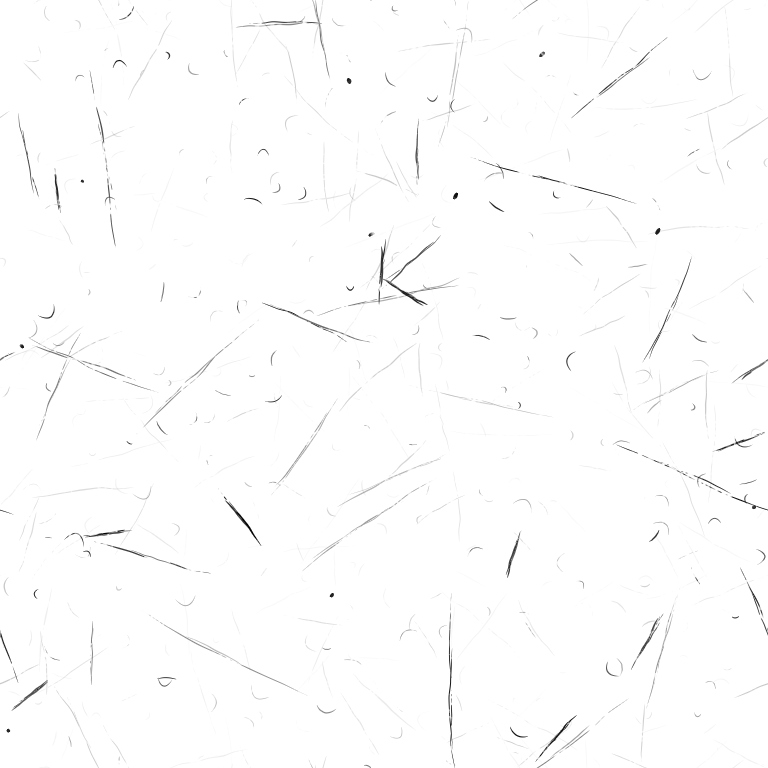
Write a Shadertoy shader that draws this texture.

```glsl
// Sparse dark scratches, faint lines, curled hairs and specks on white paper.
// Each layer scatters strokes on a wrapping grid; a stroke is a bent, tapered
// line whose ink is broken by noise along its length.

#define LONG_CELLS 4.0
#define LONG_WIDTH 0.0014
#define BUNDLE_WIDTH 0.0020
#define FAINT_CELLS 6.0
#define FAINT_INK 0.22
#define HAIR_CELLS 14.0
#define HAIR_WIDTH 0.0013
#define SPECK_WIDTH 0.0048
#define STRAND_SPREAD 0.045
#define WOBBLE 0.045
#define TAU 6.28319

// Four random values from four inputs, without sine
vec4 hash4(vec4 p) {
    p = fract(p * vec4(0.1031, 0.1030, 0.0973, 0.1099));
    p += dot(p, p.wzxy + 33.33);
    return fract((p.xxyz + p.yzzw) * p.zywx);
}

float hash1(float x, float seed) {
    vec3 p = fract(vec3(x, seed, x) * vec3(0.1031, 0.1030, 0.0973));
    p += dot(p, p.yzx + 33.33);
    return fract((p.x + p.y) * p.z);
}

// Smooth value noise along a line
float noise1(float x, float seed) {
    float cell = floor(x), f = fract(x);
    return mix(hash1(cell, seed), hash1(cell + 1.0, seed), f * f * (3.0 - 2.0 * f));
}

// Coverage of a pixel by a band of the given half width
float bandCoverage(float d, float halfWidth, float pixel) {
    float lower = clamp(0.5 + (-halfWidth - d) / pixel, 0.0, 1.0);
    return clamp(0.5 + (halfWidth - d) / pixel, 0.0, 1.0) - lower;
}

// One stroke along x, centred on the origin
float stroke(vec2 q, float halfLen, float width, float bend, float seed, float pixel) {
    float t = q.x / halfLen;
    if (abs(t) > 1.0) return 0.0;

    float drift = (noise1(t * 3.0 + 9.0, seed) - 0.5) * WOBBLE * halfLen;
    float slope = 2.0 * bend * t;
    float d = (q.y - bend * halfLen * (t * t - 0.4) - drift) / sqrt(1.0 + slope * slope);
    if (abs(d) > width + pixel) return 0.0;

    float coarse = noise1((q.x + 1.0) * 50.0, seed + 11.0);
    float fine = noise1((q.x + 1.0) * 340.0, seed + 23.0);
    float broken = smoothstep(0.18, 0.52, 0.6 * coarse + 0.4 * fine);
    float taper = sqrt(1.0 - t * t) * (0.55 + 0.65 * coarse);
    return bandCoverage(abs(d), 0.5 * width * taper, pixel) * broken;
}

// Groups of nearly parallel strands, scattered over a wrapping grid.
// lengths: range of half lengths; ink: lowest, highest, contrast exponent.
float strokeLayer(vec2 p, float cells, int groups, int strands, float presence,
                  vec2 lengths, float width, float bend, vec3 ink, float seed) {
    float pixel = 1.0 / iResolution.y;
    float reach = lengths.y * 1.4 + 0.01;
    float darkest = 0.0;
    vec2 home = floor(p * cells);
    for (int n = 0; n < 9; n++) {
        vec2 cell = home + vec2(n % 3, n / 3) - 1.0;
        for (int g = 0; g < groups; g++) {
            vec4 key = vec4(mod(cell, cells) + 1.0, float(g) + 1.0, seed);
            vec4 place = hash4(key);
            vec2 offset = p - (cell + place.xy) / cells;
            if (place.w > presence || dot(offset, offset) > reach * reach) continue;
            float tone = mix(ink.x, ink.y, pow(hash4(key + 40.0).x, ink.z));

            for (int s = 0; s < strands; s++) {
                vec4 vary = hash4(key + 71.0 + 13.0 * float(s));
                float side = float(min(s, 1));
                float angle = place.z * TAU + side * (vary.x - 0.5) * 0.16;
                vec2 along = vec2(cos(angle), sin(angle));
                vec2 q = vec2(dot(offset, along), dot(offset, vec2(-along.y, along.x)));
                float halfLen = mix(lengths.x, lengths.y, vary.y) * (1.0 - 0.35 * side);
                q -= side * (vary.zw - 0.5) * halfLen * vec2(0.8, 2.0 * STRAND_SPREAD);
                float curve = bend * (2.0 * vary.z - 1.0);
                float strokeSeed = 1.0 + 190.0 * vary.w;
                float mark = stroke(q, halfLen, width * (0.7 + 0.6 * vary.x),
                                    curve, strokeSeed, pixel);
                darkest = max(darkest, mark * tone * (1.0 - 0.45 * side * vary.z));
            }
        }
    }
    return darkest;
}

void mainImage(out vec4 fragColor, in vec2 fragCoord) {
    vec2 p = fragCoord / iResolution.y;
    float paper = 1.0;

    // Long scratches and dense dark bundles
    paper *= 1.0 - strokeLayer(p, LONG_CELLS, 2, 2, 0.9, vec2(0.04, 0.125),
                               LONG_WIDTH, 0.05, vec3(0.2, 1.0, 1.1), 3.0);
    paper *= 1.0 - strokeLayer(p, LONG_CELLS, 1, 4, 0.6, vec2(0.02, 0.05),
                               BUNDLE_WIDTH, 0.06, vec3(0.6, 1.0, 0.7), 17.0);

    // Faint straight lines
    paper *= 1.0 - strokeLayer(p, FAINT_CELLS, 5, 1, 0.9, vec2(0.015, 0.07),
                               LONG_WIDTH, 0.08, vec3(0.02, FAINT_INK, 2.0), 29.0);

    // Curled hairs and small specks
    paper *= 1.0 - strokeLayer(p, HAIR_CELLS, 2, 1, 0.85, vec2(0.004, 0.014),
                               HAIR_WIDTH, 1.0, vec3(0.04, 0.95, 2.8), 43.0);
    paper *= 1.0 - strokeLayer(p, LONG_CELLS, 1, 1, 0.55, vec2(0.002, 0.005),
                               SPECK_WIDTH, 0.2, vec3(0.8, 1.0, 1.0), 59.0);

    fragColor = vec4(vec3(paper), 1.0);
}
```
